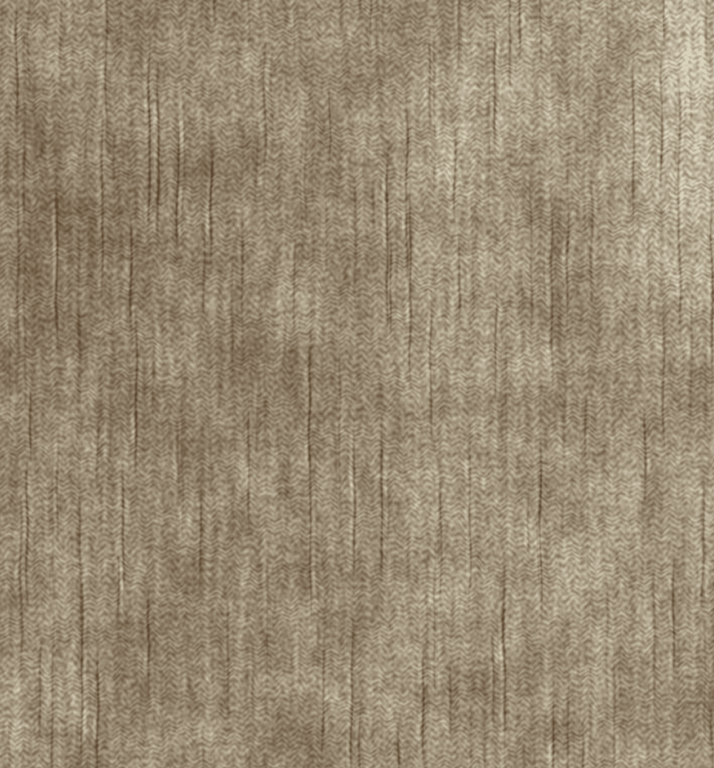
A WebGL 1 fragment shader for this texture:

```glsl
precision highp float;

uniform vec2 u_resolution;

// Pile colours: shaded and lit ends of the ramp
const vec3 SHADE = vec3(0.50, 0.43, 0.34);
const vec3 SHINE = vec3(0.75, 0.71, 0.62);

// Broad light across the cloth
const float LEFT_TONE = 0.27;
const float RIGHT_TONE = 0.52;
const float GLOW = 0.36;

// Patches, threads and grain (lengths in canvas heights)
const float PATCH_GAIN = 0.36;
const float THREAD_GAIN = 0.30;
const float GRAIN_SIZE = 0.0058;
const float GRAIN_GAIN = 0.58;
const float RIB_WIDTH = 0.0105;
const float STITCH_HEIGHT = 0.0075;
const float STITCH_GAIN = 0.13;

// Vertical creases
const int CREASE_LAYERS = 4;
const vec2 CREASE_CELL = vec2(0.048, 0.34);
const float CREASE_WIDTH = 0.0019;
const float EDGE_OFFSET = 0.0043;
const float CREASE_DARK = 0.62;
const float EDGE_LIGHT = 0.50;

const float TAU = 6.2831853;

float hash(vec2 p) {
  vec3 q = fract(p.xyx * vec3(0.1031, 0.1030, 0.0973));
  q += dot(q, q.yzx + 33.33);
  return fract((q.x + q.y) * q.z);
}

float gradientDot(vec2 cell, vec2 offset) {
  float angle = TAU * hash(cell);
  return dot(vec2(cos(angle), sin(angle)), offset);
}

float noise(vec2 p) {
  vec2 i = floor(p);
  vec2 f = p - i;
  vec2 u = f * f * f * (f * (f * 6.0 - 15.0) + 10.0);
  vec2 e = vec2(1.0, 0.0);
  float low = mix(gradientDot(i, f), gradientDot(i + e, f - e), u.x);
  float high = mix(gradientDot(i + e.yx, f - e.yx), gradientDot(i + 1.0, f - 1.0), u.x);
  return mix(low, high, u.y);
}

float spot(vec2 p, vec2 center, vec2 radius) {
  vec2 d = (p - center) / radius;
  return exp(-dot(d, d));
}

// Light rising to the right, with glowing corners
float sheen(vec2 uv) {
  float tone = mix(LEFT_TONE, RIGHT_TONE, smoothstep(0.0, 1.0, uv.x));
  tone += GLOW * spot(uv, vec2(1.0, 0.88), vec2(0.16, 0.26));
  tone += 0.5 * GLOW * spot(uv, vec2(0.66, 0.80), vec2(0.10, 0.20));
  tone += 0.7 * GLOW * spot(uv, vec2(0.0, 0.06), vec2(0.09, 0.10));
  return tone;
}

// Brushed patches where the pile lies differently
float patches(vec2 p) {
  return noise(p * vec2(6.0, 5.0) + 11.0)
       + 0.8 * noise(p * vec2(14.0, 16.0) + 37.0)
       + 0.6 * noise(p * vec2(34.0, 30.0) + 71.0);
}

float threads(vec2 p) {
  return noise(p * vec2(120.0, 7.0) + 5.0)
       + 0.7 * noise(p * vec2(65.0, 4.0) + 91.0)
       + 0.3 * noise(p * vec2(9.0, 75.0) + 53.0);
}

// Slanted stitches that switch direction from rib to rib
float stitches(vec2 p) {
  float zigzag = abs(fract(p.x / (2.0 * RIB_WIDTH)) - 0.5) * 2.0;
  float drift = 1.6 * noise(p * 28.0 + 17.0);
  return sin(TAU * (p.y / STITCH_HEIGHT + zigzag + drift));
}

// Short dark furrows with a broken bright edge
float creases(vec2 p) {
  float sum = 0.0;
  for (int i = 0; i < CREASE_LAYERS; i++) {
    float layer = float(i);
    vec2 q = p / CREASE_CELL + 1.0 + layer * vec2(0.27, 0.41);
    q.y += hash(vec2(floor(q.x), layer * 17.0 + 3.0));
    vec2 id = floor(q) + layer * 31.0;
    vec2 f = fract(q);
    float x = (f.x - mix(0.2, 0.8, hash(id))) * CREASE_CELL.x;
    float reach = mix(0.15, 0.49, hash(id + 7.3));
    float fade = 1.0 - smoothstep(0.4 * reach, reach, abs(f.y - 0.5));
    float strength = fade * pow(hash(id + 13.7), 1.7);
    float side = hash(id + 23.1) < 0.7 ? 1.0 : -1.0;
    float furrow = exp(-pow(abs(x) / CREASE_WIDTH, 2.0));
    float edge = exp(-pow(abs(x + side * EDGE_OFFSET) / (1.3 * CREASE_WIDTH), 2.0));
    float broken = smoothstep(-0.25, 0.4, noise(vec2(id.x * 3.7, p.y * 26.0)));
    sum += strength * (EDGE_LIGHT * edge * broken - CREASE_DARK * furrow);
  }
  return sum;
}

void main() {
  vec2 p = gl_FragCoord.xy / u_resolution.y;
  vec2 uv = gl_FragCoord.xy / u_resolution;
  vec2 bent = p + vec2(0.0035 * noise(p * vec2(6.0, 14.0)), 0.0);

  float light = sheen(uv) + PATCH_GAIN * patches(p);
  float grain = noise(p / GRAIN_SIZE) + 0.5 * noise(p / (2.1 * GRAIN_SIZE) + 43.0);
  float weave = GRAIN_GAIN * grain + STITCH_GAIN * stitches(bent);
  float tone = light + THREAD_GAIN * threads(bent) + creases(bent);
  tone += weave * mix(0.8, 1.25, clamp(light, 0.0, 1.0));

  gl_FragColor = vec4(mix(SHADE, SHINE, clamp(tone, -0.5, 1.4)), 1.0);
}
```
